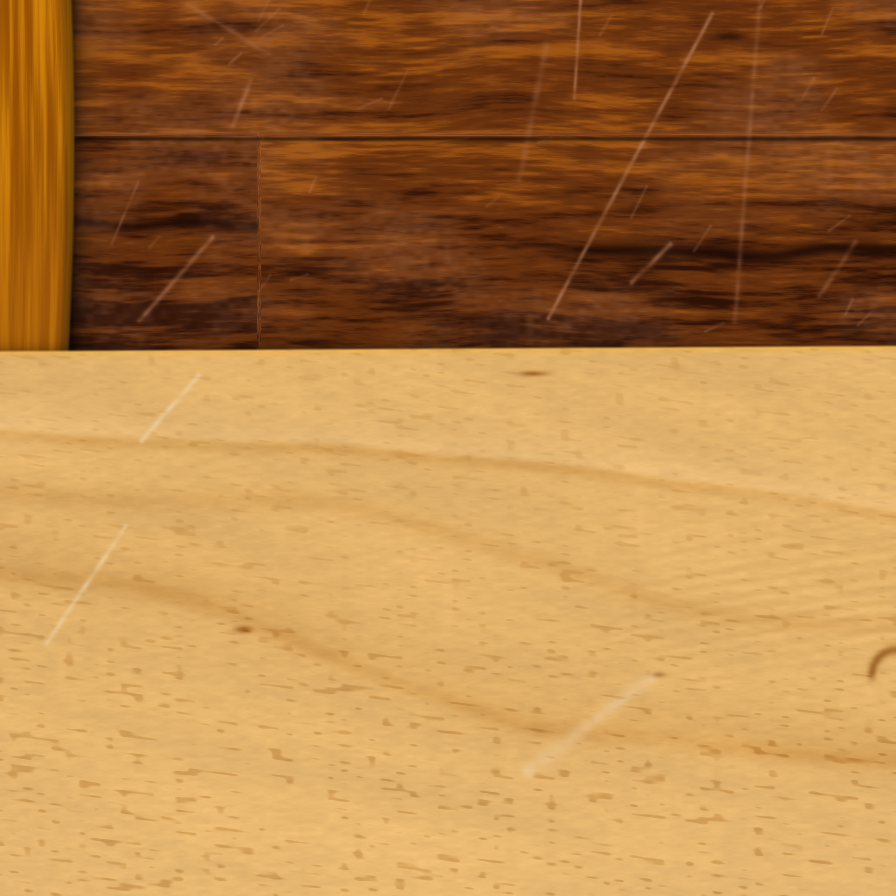
Give the GLSL for this texture, as a Shadertoy shader.

```glsl
// A pale beech board below a scratched dark hardwood floor, with an amber
// wooden rail at the upper left. Grain is value noise stretched along the
// fibres; scratches are soft line segments broken up by the same noise.

float hash(vec2 p) {
    return fract(sin(dot(p, vec2(127.1, 311.7))) * 43758.5453);
}

float noise(vec2 p) {
    vec2 i = floor(p), f = fract(p);
    f = f * f * (3.0 - 2.0 * f);
    return mix(mix(hash(i), hash(i + vec2(1, 0)), f.x),
               mix(hash(i + vec2(0, 1)), hash(i + vec2(1, 1)), f.x), f.y);
}

float fbm(vec2 p) {
    float sum = 0.0, amp = 0.5;
    for (int i = 0; i < 4; i++) {
        sum += amp * noise(p);
        p = p * 2.03 + 17.3;
        amp *= 0.5;
    }
    return sum / 0.9375;
}

float bell(float d, float width) {
    return exp(-d * d / (width * width));
}

float scratch(vec2 p, vec2 a, vec2 b, float width) {
    vec2 ab = b - a;
    float t = clamp(dot(p - a, ab) / dot(ab, ab), 0.0, 1.0);
    return bell(length(p - a - ab * t), width) * (0.35 + 0.9 * noise(p * 75.0));
}

float spot(vec2 p, vec2 center, vec2 size) {
    vec2 d = (p - center) / size;
    return exp(-dot(d, d));
}

vec3 darkFloor(vec2 p) {
    // The narrow plank at the left has its own grain offset
    float lower = 1.0 - smoothstep(0.848, 0.852, p.y);
    float rightPlank = smoothstep(0.287, 0.291, p.x);
    vec2 q = p + vec2(0.0, 0.012 * noise(p * vec2(7, 9))) + lower * vec2(3.1, 1.7 * rightPlank);
    float grain = fbm(q * vec2(9, 75));
    float fiber = fbm(q * vec2(32, 230));
    float tone = 0.54 + 1.0 * (grain - 0.5) + 0.7 * (fiber - 0.5);
    tone += 0.10 * smoothstep(0.74, 0.9, p.y) - 0.2 * (1.0 - smoothstep(0.64, 0.8, p.y));
    tone += 0.12 * bell(p.y - 0.815, 0.03) * rightPlank;
    tone -= 0.1 * lower * (1.0 - rightPlank);
    vec3 col = mix(vec3(0.18, 0.065, 0.02), vec3(0.40, 0.19, 0.055), smoothstep(0.0, 0.55, tone));
    col = mix(col, vec3(0.62, 0.33, 0.08), smoothstep(0.5, 1.05, tone));

    // Dark veins
    float wobble = 0.012 * (noise(p * vec2(14, 3)) - 0.5);
    float vein = bell(p.y - 0.752 + wobble, 0.006) * (1.0 - rightPlank);
    vein += bell(p.y - 0.718 + wobble, 0.008) * smoothstep(0.58, 0.68, p.x);
    vein += 0.7 * spot(p, vec2(0.815, 0.96), vec2(0.018, 0.005));
    col = mix(col, vec3(0.10, 0.03, 0.015), 0.8 * min(vein, 1.0));

    // Hazy wear and scratches
    float haze = smoothstep(0.42, 0.75, fbm(p * vec2(7, 11) + 4.0));
    float marks = 0.3 * haze * (0.4 + noise(p * vec2(120, 170)));
    marks += 0.9 * scratch(p, vec2(0.795, 0.985), vec2(0.612, 0.645), 0.0025);
    marks += 0.9 * scratch(p, vec2(0.648, 1.0), vec2(0.641, 0.89), 0.002);
    marks += 0.7 * scratch(p, vec2(0.237, 0.735), vec2(0.156, 0.642), 0.003);
    marks += 0.8 * scratch(p, vec2(0.748, 0.727), vec2(0.705, 0.685), 0.003);
    marks += 0.6 * scratch(p, vec2(0.955, 0.73), vec2(0.915, 0.67), 0.003);
    marks += 0.4 * scratch(p, vec2(0.848, 1.0), vec2(0.82, 0.64), 0.003);
    marks += 0.4 * scratch(p, vec2(0.61, 0.95), vec2(0.58, 0.8), 0.004);
    marks += 0.6 * scratch(p, vec2(0.28, 0.91), vec2(0.26, 0.86), 0.003);
    marks += 0.4 * scratch(p, vec2(0.21, 0.995), vec2(0.30, 0.94), 0.003);
    for (float i = 0.0; i < 26.0; i++) {
        vec2 start = vec2(0.1 + 0.9 * hash(vec2(i, 2)), 0.63 + 0.37 * hash(vec2(i, 5)));
        vec2 run = (0.01 + 0.04 * hash(vec2(i, 9))) * vec2(0.6, hash(vec2(i, 11)) * 1.4);
        marks += 0.4 * scratch(p, start, start + run, 0.0018);
    }
    col = mix(col, vec3(0.72, 0.49, 0.36), min(0.65 * marks, 0.7));

    // Plank seams
    float seam = bell(p.y - 0.85, 0.0022) + 0.6 * bell(p.x - 0.289, 0.002) * lower;
    col = mix(col, vec3(0.60, 0.34, 0.18), 0.5 * min(seam, 1.0));
    col *= 1.0 - 0.5 * bell(p.y - 0.845, 0.0025);
    return col * (1.0 - 0.65 * exp(-max(p.x - 0.08, 0.0) / 0.014));
}

vec3 amberRail(vec2 p, float edge) {
    float across = p.x / edge;
    float grain = fbm(vec2(across * 14.0 + 0.8 * p.y, p.y * 5.0));
    vec3 col = mix(vec3(0.58, 0.31, 0.02), vec3(0.80, 0.50, 0.05), smoothstep(0.2, 0.8, grain));
    col = mix(col, vec3(0.64, 0.36, 0.05), 0.5 * (1.0 - smoothstep(0.62, 0.85, p.y)));
    return col * (1.0 - 0.45 * smoothstep(0.78, 1.0, across));
}

vec3 paleBoard(vec2 p) {
    float x = p.x;
    float wave = 0.008 * (noise(vec2(x * 8.0, 3)) - 0.5);
    vec3 col = vec3(0.885, 0.697, 0.42);
    col *= 1.0 + 0.09 * (fbm(p * vec2(4, 24) + vec2(0, x * 5.0)) - 0.5);
    col *= 1.0 + 0.09 * (fbm(p * vec2(70, 230)) - 0.5);
    col += 0.025 * (1.0 - smoothstep(0.0, 0.35, p.y));

    // Growth bands: a pale ridge with a sharp lower side, then two brown lines
    float ridge = p.y - (0.516 - 0.01 * x - 0.076 * x * x) + wave;
    col += vec3(0.035, 0.045, 0.06) * smoothstep(-0.003, 0.006, ridge) * exp(-max(ridge, 0.0) / 0.02);
    float mid = p.y - (0.447 - 0.02 * x - 0.125 * smoothstep(0.3, 0.9, x)) + wave;
    float low = p.y - (0.362 - 0.1 * x - 0.115 * smoothstep(0.1, 0.65, x)) - wave;
    float lines = 0.7 * bell(ridge + 0.006, 0.007) + 0.6 * bell(mid, 0.011) + 0.8 * bell(low, 0.011);
    lines += 0.4 * exp(-abs(low - 0.02) / 0.03);
    col -= vec3(0.065, 0.085, 0.09) * lines * (0.6 + 0.6 * noise(p * vec2(9, 30)));

    // Fine arcs fanning out at the right, and short pores
    float arcs = sin((p.y - 0.17 * x + 0.22 * (x - 0.8) * (x - 0.8)) * 420.0 + 2.0 * noise(p * 9.0));
    col -= 0.018 * arcs * smoothstep(0.6, 0.85, x) * bell(p.y - 0.33, 0.08);
    float pores = smoothstep(0.73, 0.95, noise(vec2(x * 65.0, (p.y + 0.12 * x) * 210.0)));
    col -= vec3(0.10, 0.12, 0.12) * pores * mix(0.9, 0.4, smoothstep(0.1, 0.5, p.y));

    // Blemishes and pale scuffs
    float hook = bell(length((p - vec2(1.0, 0.245)) * vec2(1, 0.9)) - 0.027, 0.005);
    float flaw = spot(p, vec2(0.272, 0.297), vec2(0.01, 0.004)) + spot(p, vec2(0.595, 0.583), vec2(0.016, 0.003));
    flaw += hook * smoothstep(0.235, 0.25, p.y) + 0.7 * spot(p, vec2(0.735, 0.247), vec2(0.008, 0.003));
    col -= vec3(0.25, 0.28, 0.24) * min(flaw, 1.0);
    float scuff = scratch(p, vec2(0.222, 0.581), vec2(0.158, 0.508), 0.003);
    scuff += 0.8 * scratch(p, vec2(0.14, 0.412), vec2(0.052, 0.282), 0.003);
    scuff += 0.6 * scratch(p, vec2(0.725, 0.242), vec2(0.59, 0.14), 0.008);
    return mix(col, vec3(0.96, 0.85, 0.70), min(0.6 * scuff, 0.7));
}

void mainImage(out vec4 fragColor, in vec2 fragCoord) {
    vec2 p = fragCoord / iResolution.xy;
    float soft = max(0.002, 1.0 / iResolution.y);
    float railEdge = 0.083 - 0.12 * (p.y - 0.84) * (p.y - 0.84);
    float boardEdge = 0.608 + 0.006 * p.x;
    vec3 col = darkFloor(p);
    col = mix(col, amberRail(p, railEdge), 1.0 - smoothstep(-soft, soft, p.x - railEdge));
    col *= 1.0 - 0.3 * exp(-max(p.y - boardEdge, 0.0) / 0.007);
    vec3 board = paleBoard(p) + vec3(0.03, 0.0, -0.09) * bell(p.y - boardEdge, 0.006);
    col = mix(board, col, smoothstep(-soft, soft, p.y - boardEdge));
    fragColor = vec4(clamp(col, 0.0, 1.0), 1.0);
}
```
